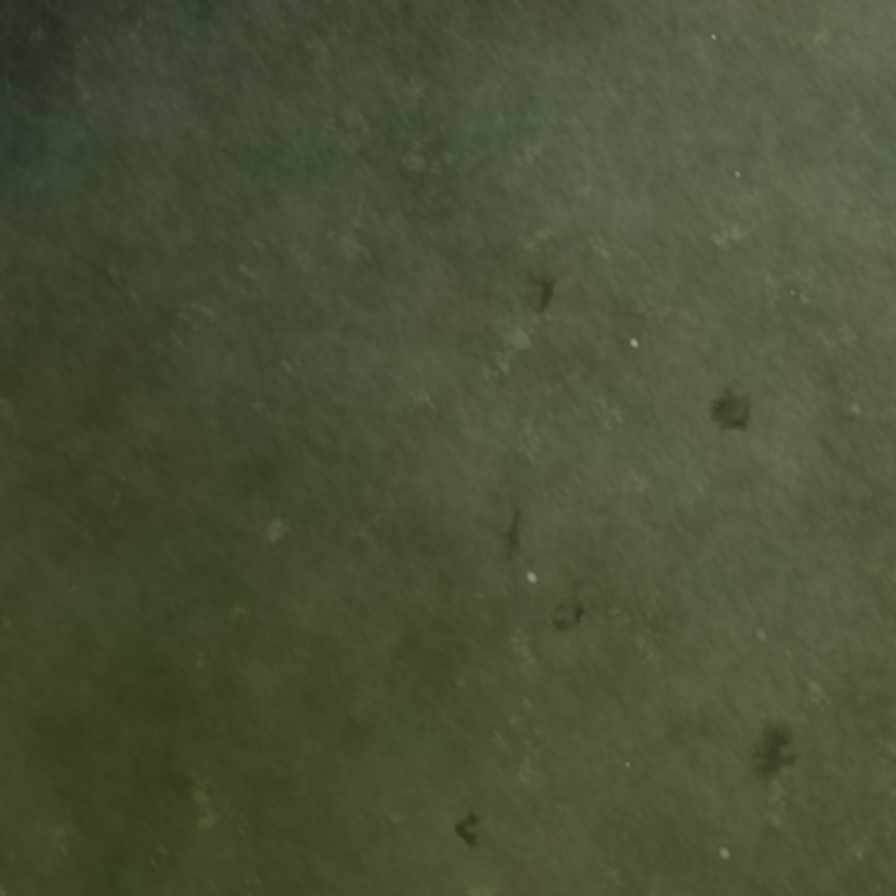
A WebGL 1 fragment shader for this texture:

```glsl
precision highp float;

uniform vec2 u_resolution;

const vec3 OLIVE_SHADE = vec3(0.238, 0.258, 0.132);
const vec3 OLIVE_LIGHT = vec3(0.312, 0.332, 0.210);
const vec3 MOSS_SHADE = vec3(0.228, 0.264, 0.190);
const vec3 SAGE_LIGHT = vec3(0.362, 0.395, 0.302);
const vec3 CORNER_SHADOW = vec3(0.150, 0.180, 0.150);
const vec3 STAIN = vec3(0.175, 0.190, 0.095);
const vec3 SPECK = vec3(0.640, 0.670, 0.570);

float hash(vec2 p) {
  vec3 q = fract(p.xyx * 0.1031);
  q += dot(q, q.yzx + 33.33);
  return fract((q.x + q.y) * q.z);
}

vec2 hash2(float seed) {
  return vec2(hash(vec2(seed, 3.7)), hash(vec2(seed, 19.3)));
}

// Smooth value noise, centred on zero
float noise(vec2 p) {
  vec2 cell = floor(p);
  vec2 f = fract(p);
  f = f * f * (3.0 - 2.0 * f);
  float low = mix(hash(cell), hash(cell + vec2(1.0, 0.0)), f.x);
  float high = mix(hash(cell + vec2(0.0, 1.0)), hash(cell + 1.0), f.x);
  return mix(low, high, f.y) - 0.5;
}

float fbm(vec2 p) {
  float sum = 0.0;
  float amplitude = 0.5;
  for (int i = 0; i < 5; i++) {
    sum += amplitude * noise(p);
    p = mat2(1.6, 1.2, -1.2, 1.6) * p + 17.0;
    amplitude *= 0.55;
  }
  return sum;
}

vec2 rotate(vec2 p, float angle) {
  float c = cos(angle);
  float s = sin(angle);
  return vec2(c * p.x + s * p.y, c * p.y - s * p.x);
}

// Short soft fibres running down to the right, mixed with round grain
float fibres(vec2 p) {
  vec2 q = rotate(p, -0.95);
  return 0.45 * noise(q * vec2(48.0, 90.0) + 40.0)
       + 0.45 * noise(q * vec2(100.0, 180.0) + 90.0)
       + 0.25 * noise(q * vec2(190.0, 230.0) + 130.0);
}

vec3 groundColor(vec2 p) {
  float across = smoothstep(0.0, 0.95, p.x + 0.14 * fbm(p * 3.0));
  float up = smoothstep(-0.05, 0.95, p.y + 0.25 * fbm(p * 3.5 + 8.0));
  vec3 color = mix(mix(OLIVE_SHADE, OLIVE_LIGHT, across),
                   mix(MOSS_SHADE, SAGE_LIGHT, across), up);
  float corner = length((p - vec2(0.0, 1.0)) * vec2(1.0, 0.75));
  float shadow = 1.0 - smoothstep(0.0, 0.21, corner + 0.15 * fbm(p * 9.0));
  return mix(color, CORNER_SHADOW, 0.8 * shadow);
}

// A few dark patches with broken edges, mostly on the right
float stains(vec2 p) {
  vec2 ragged = p + 0.055 * vec2(fbm(p * 30.0), fbm(p * 30.0 + 50.0));
  float cover = 0.0;
  for (int i = 0; i < 6; i++) {
    float id = float(i);
    vec2 r = hash2(id + 57.0);
    float column = fract(id * 0.618 + 0.25 * r.x);
    vec2 center = vec2(mix(0.52, 0.96, column), (id + 0.2 + 0.6 * r.y) / 8.0);
    float radius = mix(0.016, 0.030, hash(vec2(id, 71.0)));
    vec2 d = rotate(ragged - center, 0.9 + r.x) * vec2(0.75, 1.25);
    float patchMask = 1.0 - smoothstep(0.3, 1.3, length(d) / radius);
    cover = max(cover, patchMask * mix(0.6, 0.9, r.y));
  }
  return cover * clamp(0.8 + 1.5 * noise(p * 80.0), 0.0, 1.0);
}

// Tiny pale flecks of uneven brightness
float specks(vec2 p) {
  float glow = 0.0;
  for (int i = 0; i < 9; i++) {
    float id = float(i);
    vec2 r = hash2(id + 41.0);
    vec2 center = vec2(mix(0.42, 0.98, r.x), (id + r.y) / 9.0);
    float size = hash(vec2(id, 29.0));
    vec2 d = rotate(p - center, -0.95) * vec2(0.8, 1.1);
    float radius = mix(0.004, 0.011, size * size);
    float spot = 1.0 - smoothstep(0.1, 1.0, length(d) / radius);
    glow = max(glow, spot * mix(0.25, 0.9, hash(vec2(id, 83.0))));
  }
  return glow;
}

void main() {
  vec2 p = gl_FragCoord.xy / u_resolution;
  vec3 color = groundColor(p);

  // Broad mottling and a drift between brown and green
  color += 0.070 * fbm(p * 6.0 + 5.0) + 0.050 * fbm(p * 17.0 + 23.0);
  color += vec3(0.030, -0.012, -0.008) * fbm(p * 6.0 + 30.0);

  // Grain is crisper towards the upper right
  float crispness = smoothstep(0.2, 1.4, p.x + p.y);
  color += mix(0.034, 0.068, crispness) * fibres(p);

  // Scuffed pale flakes, broken up by the grain
  float pale = smoothstep(0.16, 0.42, fbm(p * 22.0 + 70.0) + 0.2 * fibres(p));
  color += vec3(0.060, 0.062, 0.045) * pale;

  color = mix(color, STAIN, stains(p));
  color = mix(color, SPECK, specks(p));
  gl_FragColor = vec4(color, 1.0);
}
```
